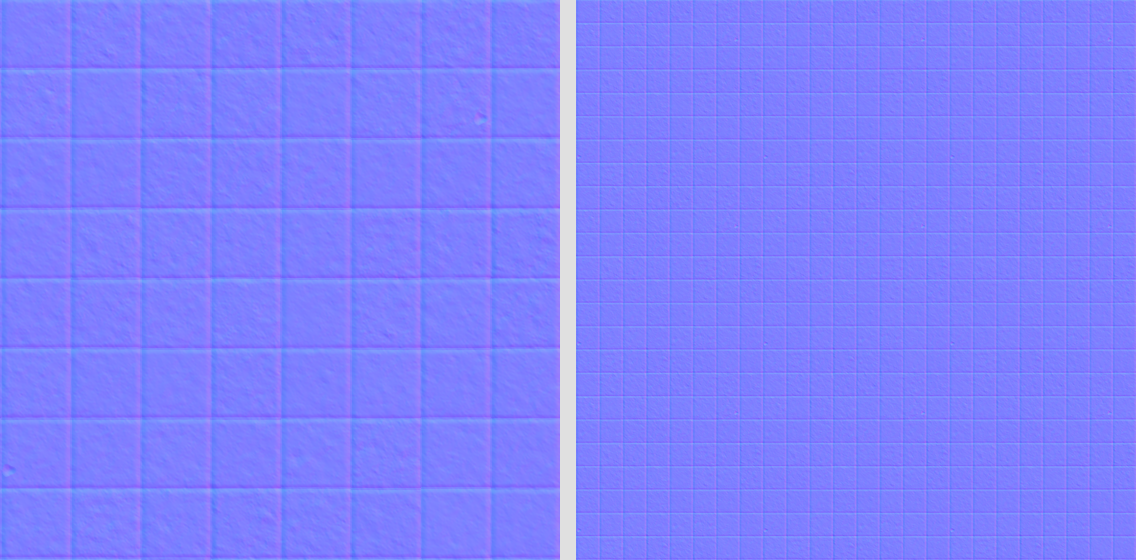
Left: one tile. Right: repeated 3 by 3.
Give the GLSL for this texture map, as a Shadertoy shader.

```glsl
const float TAU = 6.2831853;
const float TILES = 8.0;                 // repeats across and down
const vec2  GRID_OFFSET = vec2(0.0018, 0.0028);
const vec2  BASE_LEAN = vec2(-0.010, 0.0);
const vec4  BEVEL_WIDTH = vec4(0.105, 0.105, 0.072, 0.092); // left, right, bottom, top
const vec4  BEVEL_SLOPE = vec4(0.165, 0.165, 0.16, 0.165);
const float BEVEL_PLATEAU = 0.22;        // share of the width at full slope
const float JOINT_SOFTNESS = 0.012;
const float JOINT_INSET = 0.007;         // uneven tile edges
const float PILLOW = 0.024;              // gentle rounding of each face
const float TILT = 0.016;                // random lean of each tile
const vec2  GRAIN_CELLS = vec2(42.0, 32.0); // coarsest cells along the two diagonals
const float GRAIN_SLOPE = 0.024;
const float GRAIN_FADE = 0.95;
const int   GRAIN_LAYERS = 3;
const float PATCHINESS = 0.3;            // rough and smooth areas in a face
const float SWELL = 0.004;
const int   CHIPS = 2;
const float CHIP_RADIUS = 0.014;
const float CHIP_SLOPE = 0.34;

vec3 hash3(vec2 p) {
    vec3 q = vec3(dot(p, vec2(127.1, 311.7)),
                  dot(p, vec2(269.5, 183.3)),
                  dot(p, vec2(419.2, 371.9)));
    return fract(sin(q) * 43758.5);
}

// Analytic slope of random cellular bumps, wrapping every `cells` units
vec2 bumpSlope(vec2 p, vec2 cells, float seed) {
    vec2 cell = floor(p), slope = vec2(0.0);
    for (int y = -1; y <= 1; y++)
    for (int x = -1; x <= 1; x++) {
        vec2 id = cell + vec2(x, y);
        vec3 rnd = hash3(mod(id, cells) + seed);
        vec2 v = p - id - rnd.xy;
        float k = max(1.0 - dot(v, v), 0.0);
        slope += 6.0 * (2.0 * rnd.z - 1.0) * k * k * v;
    }
    return slope;
}

// Layered grain on diagonal axes, from lumps down to fine grit
vec2 grainLean(vec2 uv) {
    vec2 lean = vec2(0.0), cells = GRAIN_CELLS;
    vec2 diagonal = vec2(uv.x + uv.y, uv.x - uv.y);
    float weight = GRAIN_SLOPE;
    for (int i = 0; i < GRAIN_LAYERS; i++) {
        vec2 g = bumpSlope(diagonal * cells, cells, float(i) * 17.3) * cells / length(cells);
        lean += weight * vec2(g.x + g.y, g.x - g.y);
        cells *= 2.0;
        weight *= GRAIN_FADE;
    }
    vec2 a = TAU * uv;
    float patches = sin(15.0 * a.x + 9.0 * a.y + 2.0 * sin(7.0 * a.y))
                  * sin(17.0 * a.y - 6.0 * a.x + 2.0 * sin(5.0 * a.x));
    return lean * (1.0 + PATCHINESS * patches);
}

// Broad undulation with whole numbers of waves
vec2 swellLean(vec2 uv) {
    vec2 a = TAU * uv;
    return SWELL * vec2(sin(11.0 * a.x + 7.0 * a.y) + sin(17.0 * a.y - 5.0 * a.x),
                        sin(13.0 * a.y + 9.0 * a.x) + sin(19.0 * a.x - 6.0 * a.y));
}

// Bevelled edges and rounded face of one tile
vec2 tileLean(vec2 uv, vec2 local, vec2 id) {
    vec3 rndA = hash3(id + 3.7), rndB = hash3(id + 41.9);
    vec2 wave = 0.2 * sin(TAU * uv.yx * vec2(37.0, 43.0));
    vec4 inset = JOINT_INSET * (2.0 * vec4(rndA.xy, rndB.xy) + wave.xxyy);
    vec4 dist = vec4(local.x, 1.0 - local.x, local.y, 1.0 - local.y) - inset;
    vec4 bevel = BEVEL_SLOPE * smoothstep(vec4(0.0), vec4(JOINT_SOFTNESS), dist)
               * (1.0 - smoothstep(BEVEL_WIDTH * BEVEL_PLATEAU, BEVEL_WIDTH, dist));
    vec2 face = 2.0 * local - 1.0;
    return bevel.yw - bevel.xz + PILLOW * face * face * face
         + TILT * (vec2(rndA.z, rndB.z) - 0.5);
}

// Small dents beside a few joints
vec2 chipLean(vec2 uv) {
    vec2 lean = vec2(0.0);
    for (int i = 0; i < CHIPS; i++) {
        vec2 centre = vec2(0.859, 0.788) + float(i) * vec2(0.157, 0.372);
        vec2 v = uv - centre;
        v = (v - round(v)) / CHIP_RADIUS;
        v.y *= 1.3 + 0.3 * sin(3.0 * v.x);
        float k = max(1.0 - dot(v, v), 0.0);
        lean -= CHIP_SLOPE * 2.0 * k * v;
    }
    return lean;
}

void mainImage(out vec4 fragColor, in vec2 fragCoord) {
    vec2 uv = fragCoord / iResolution.xy;
    vec2 grid = (uv - GRID_OFFSET) * TILES;
    vec2 id = mod(floor(grid), TILES);

    // Each tile has its own roughness
    float roughness = mix(0.7, 1.2, hash3(id + 71.3).x);
    vec2 lean = BASE_LEAN + tileLean(uv, fract(grid), id)
              + roughness * grainLean(uv) + swellLean(uv) + chipLean(uv);

    // Pack the surface normal as colour
    vec3 normal = normalize(vec3(lean, 1.0));
    fragColor = vec4(0.5 + 0.5 * normal, 1.0);
}
```
